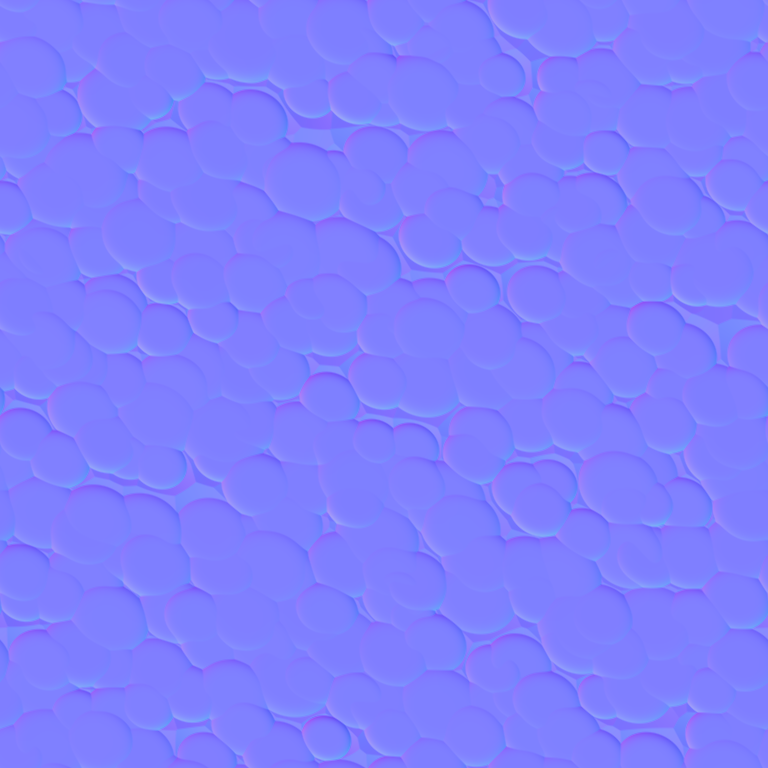
Write a WebGL 2 fragment shader that draws this texture map.

```glsl
#version 300 es
precision highp float;
// Draws a tiling normal map of overlapping flat pebbles with star-shaped gaps.

#define GRID 17.0          // pebbles along each side, a whole number
#define JITTER 0.9         // scatter of the centres inside their cells
#define RADIUS_MIN 0.52    // pebble radius in cells
#define RADIUS_VARY 0.27
#define BAND_SHRINK 0.08   // smaller pebbles along diagonal bands
#define STRETCH 0.14       // elongation along the bands
#define DOME 0.018         // height of the rounded rim
#define LAYER 0.014        // height differences between pebbles
#define TILT 0.014         // slope of each pebble top
#define GAP_DEPTH 0.01     // drop from a rim to the gap floor
#define GAP_RISE 0.08      // slope of the floor inside gaps
#define SOFTNESS 0.0014    // sampling step in canvas units

uniform vec2 u_resolution;
out vec4 fragColor;

const float TAU = 6.2831853;
const vec2 BAND_AXIS = vec2(0.894, -0.447);

vec4 hash4(vec2 cell) {
    vec4 p = fract(cell.xyxy * vec4(0.1031, 0.1030, 0.0973, 0.1099) + 0.37);
    p += dot(p, p.wzxy + 33.33);
    return fract((p.xxyz + p.yzzw) * p.zywx);
}

// Diagonal bands with a whole number of repeats over the canvas
float bands(vec2 uv) {
    float wobble = 0.8 * sin(TAU * 2.0 * uv.x) + 0.5 * sin(TAU * 3.0 * uv.y);
    return sin(TAU * (2.0 * uv.x + 4.0 * uv.y) + wobble);
}

// Highest pebble at a point, or the gap floor between pebbles
float surfaceHeight(vec2 uv) {
    vec2 point = uv * GRID;
    vec2 home = floor(point);
    float top = -1.0;
    float nearest = 4.0;
    for (int y = -2; y <= 2; y++) {
        for (int x = -2; x <= 2; x++) {
            vec2 cell = home + vec2(x, y);
            vec2 wrapped = mod(cell, GRID);
            vec4 place = hash4(wrapped);
            vec4 form = hash4(wrapped + 41.0);
            vec2 offset = point - cell - 0.5 - JITTER * (place.xy - 0.5);
            float radius = RADIUS_MIN + RADIUS_VARY * place.z
                         + BAND_SHRINK * bands(wrapped / GRID);
            vec2 shaped = offset - STRETCH * BAND_AXIS * dot(offset, BAND_AXIS);
            float reach = length(shaped) / radius;
            float dome = DOME * (1.0 - pow(reach, 8.0));
            float slope = TILT * dot(offset, 2.0 * form.xy - 1.0);
            top = max(top, dome + slope + LAYER * form.z);
            nearest = min(nearest, reach);
        }
    }
    return max(top, GAP_RISE * (nearest - 1.0) - GAP_DEPTH);
}

void main() {
    vec2 uv = gl_FragCoord.xy / u_resolution;

    // Slope by central differences, which also smooths the creases
    vec2 stepX = vec2(SOFTNESS, 0.0);
    vec2 stepY = stepX.yx;
    vec2 rise = vec2(surfaceHeight(uv + stepX) - surfaceHeight(uv - stepX),
                     surfaceHeight(uv + stepY) - surfaceHeight(uv - stepY));
    vec2 slope = rise / (2.0 * SOFTNESS * GRID);

    // Encode the normal as colour
    vec3 normal = normalize(vec3(slope, 1.0));
    fragColor = vec4(0.5 + 0.5 * normal, 1.0);
}
```
